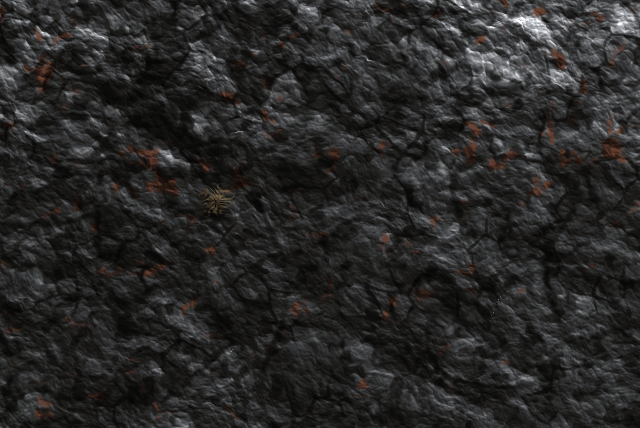
This texture is drawn by a WebGL 2 fragment shader. Its source:

```glsl
#version 300 es
precision highp float;
// Dark, wet, fractured rock face with angular chips, rust flecks, cracks and a dry tuft.

uniform vec2 u_resolution;
out vec4 fragColor;

const float BASE_TONE = 0.138;            // median brightness before shadows
const vec2  LIGHT_DIR = vec2(0.33, 0.944);
const float SLOPE_STEP = 0.0028;          // sampling distance for relief
const float GRAIN_RELIEF = 0.29;
const float FACET_RELIEF = 0.24;
const float GRAIN_SCALE = 10.0;           // coarsest grain, per canvas height
const float FACET_SCALE = 12.0;           // coarsest facets, per canvas height
const float CHIP_SCALE = 17.0;            // coarsest flat chips
const float CHIP_CONTRAST = 0.75;
const float BEDDING_ANGLE = -0.62;        // direction of the streaks
const float BEDDING_STRETCH = 0.75;
const float PIT_DEPTH = 0.8;
const float CRACK_DEPTH = 0.85;
const float RUST_STRENGTH = 0.8;
const vec2  GLOW_CENTER = vec2(1.42, 0.92);
const vec2  TUFT_CENTER = vec2(0.505, 0.53);
const float TUFT_RADIUS = 0.045;
const vec3  COOL_TINT = vec3(0.985, 1.0, 1.025);
const vec3  WARM_TINT = vec3(1.03, 1.0, 0.94);
const vec3  RUST_TINT = vec3(1.75, 1.0, 0.7);
const vec3  STRAW_COLOR = vec3(0.5, 0.41, 0.28);
const mat2  OCTAVE_TURN = mat2(0.8, 0.6, -0.6, 0.8);

vec2 hash2(vec2 cell) {
    vec3 h = fract(cell.xyx * vec3(0.1031, 0.1030, 0.0973));
    h += dot(h, h.yzx + 33.33);
    return fract((h.xx + h.yz) * h.zy);
}

float cornerSlope(vec2 cell, vec2 offset) {
    float angle = 6.2832 * hash2(cell).x;
    return dot(vec2(cos(angle), sin(angle)), offset);
}

float gradientNoise(vec2 p) {
    vec2 i = floor(p), f = p - i;
    vec2 w = f * f * f * (f * (f * 6.0 - 15.0) + 10.0);
    vec2 x = vec2(1.0, 0.0);
    return mix(mix(cornerSlope(i, f), cornerSlope(i + x, f - x), w.x),
               mix(cornerSlope(i + x.yx, f - x.yx), cornerSlope(i + 1.0, f - 1.0), w.x), w.y);
}

// Continuous height of tilted, slightly domed blocks meeting in creases
float facetHeight(vec2 p) {
    vec2 i = floor(p), f = p - i;
    float h = -9.0;
    for (int y = -1; y <= 1; y++)
    for (int x = -1; x <= 1; x++) {
        vec2 cell = vec2(x, y);
        vec2 d = f - cell - hash2(i + cell);
        vec2 tilt = 1.5 * (hash2(i + cell + 71.0) - 0.5);
        h = max(h, dot(tilt, d) - dot(d, d));
    }
    return h;
}

// x: flat random tone of a chip with softened border, y: distance to that border
vec2 chips(vec2 p) {
    vec2 i = floor(p), f = p - i;
    float total = 0.0, tone = 0.0, first = 9.0, second = 9.0;
    for (int y = -1; y <= 1; y++)
    for (int x = -1; x <= 1; x++) {
        vec2 cell = vec2(x, y);
        float d = length(f - cell - hash2(i + cell));
        float weight = exp(-32.0 * d);
        tone += weight * (hash2(i + cell + 37.0).y - 0.5);
        total += weight;
        second = min(second, max(first, d));
        first = min(first, d);
    }
    return vec2(tone / total, second - first);
}

vec2 raggedWarp(vec2 p) {
    vec2 coarse = vec2(gradientNoise(p * 7.0), gradientNoise(p * 7.0 + 40.0));
    vec2 fine = vec2(gradientNoise(p * 38.0 + 9.0), gradientNoise(p * 38.0 + 60.0));
    return p + 0.02 * coarse + 0.005 * fine;
}

vec2 bedding(vec2 p) {
    float c = cos(BEDDING_ANGLE), s = sin(BEDDING_ANGLE);
    return mat2(c, -s, s, c) * p * vec2(BEDDING_STRETCH, 1.0) + 20.0;
}

float rockHeight(vec2 p, float roughness) {
    vec2 q = bedding(raggedWarp(p)), r = q;
    float blocks = 0.0, grain = 0.0, scale = FACET_SCALE;
    for (int k = 0; k < 3; k++) {
        blocks += facetHeight(r * scale) / scale;
        r = OCTAVE_TURN * r + 3.0;
        scale *= 2.5;
    }
    scale = GRAIN_SCALE;
    for (int k = 0; k < 5; k++) {
        float n = gradientNoise(q * scale);
        grain += (0.85 * n - 0.35 * abs(n)) / scale;
        q = OCTAVE_TURN * q + 5.0;
        scale *= 2.0;
    }
    return FACET_RELIEF * roughness * blocks + GRAIN_RELIEF * grain;
}

void main() {
    vec2 p = gl_FragCoord.xy / u_resolution.y;
    vec2 w = raggedWarp(p);
    float broad = gradientNoise(p * 2.3 + 5.0);

    // Relief: left and upper parts are blocky, the middle right is smoother
    float roughness = 0.75 + 0.45 * smoothstep(0.6, 0.95, p.y)
                    + 0.3 * smoothstep(0.9, 0.3, p.x) + 0.5 * broad;
    float relief = (rockHeight(p, roughness)
                  - rockHeight(p + LIGHT_DIR * SLOPE_STEP, roughness)) / SLOPE_STEP;
    relief = clamp(relief, -1.6, 1.6);
    relief /= 1.0 + 0.15 * max(relief, 0.0);

    // Broad light and flat chips
    vec2 g = (p - GLOW_CENTER) / vec2(0.46, 0.36);
    float light = 0.8 * exp(-dot(g, g)) + 0.2 * smoothstep(0.62, 0.92, p.y);
    light += 0.35 * broad + 0.3 * gradientNoise(w * 6.0 + 30.0);
    vec2 large = chips(bedding(w) * CHIP_SCALE);
    vec2 small = chips(OCTAVE_TURN * bedding(w) * CHIP_SCALE * 2.7);
    light += CHIP_CONTRAST * roughness * (large.x + 0.8 * small.x);

    // Black pits, thin broken cracks and a shadowed ledge
    float hollow = gradientNoise(w * 19.0 + 11.0) + 0.7 * gradientNoise(w * vec2(41.0, 52.0));
    float pit = smoothstep(0.14, 0.45, hollow);
    float fissure = abs(gradientNoise(w * vec2(2.1, 2.7) + 3.7) + 0.02 * hollow);
    float crack = smoothstep(-0.1, 0.2, gradientNoise(p * 4.0 + 80.0))
                * (1.0 - smoothstep(0.004, 0.026, fissure));
    float seam = smoothstep(0.0, 0.3, gradientNoise(w * 8.0 + 66.0))
               * (1.0 - smoothstep(0.03, 0.14, large.y));
    float below = 0.63 + 0.09 * gradientNoise(w * 3.0 + 50.0) - w.y;
    float ledge = smoothstep(-0.005, 0.008, below) * exp(-max(below, 0.0) * 24.0)
                * smoothstep(0.95, 0.55, p.x);
    float shadow = PIT_DEPTH * pit + CRACK_DEPTH * max(max(crack, seam), ledge);
    float tone = 0.012 + 0.95 * BASE_TONE * exp(relief + light - shadow);
    tone /= 1.0 + 0.3 * tone;

    // Small rust flecks, broken up by fine noise
    float stain = gradientNoise(w * 15.0 + 15.0) + 0.6 * gradientNoise(w * 43.0 + 7.0);
    stain += 0.4 * gradientNoise(p * 2.6 + 95.0) + 0.05 * smoothstep(0.6, 0.95, p.y);
    float rust = smoothstep(0.36, 0.64, stain);
    vec3 color = tone * mix(WARM_TINT, COOL_TINT, smoothstep(0.06, 0.22, tone));
    color = mix(color, min(tone, 0.24) * RUST_TINT, RUST_STRENGTH * rust);

    // Dry tuft of ragged radiating blades
    vec2 t = p - TUFT_CENTER;
    float blades = 0.5 + 0.5 * sin(atan(t.y, t.x) * 11.0 + 14.0 * gradientNoise(p * 38.0));
    float reach = TUFT_RADIUS * (0.6 + 0.4 * blades + 0.5 * gradientNoise(p * 30.0));
    float tuft = 1.0 - smoothstep(reach * 0.55, reach, length(t));
    vec3 straw = STRAW_COLOR * (0.3 + 0.45 * blades + 0.5 * relief);
    color = mix(color, max(straw, 0.04), 0.75 * tuft);

    fragColor = vec4(clamp(color, 0.0, 1.0), 1.0);
}
```
